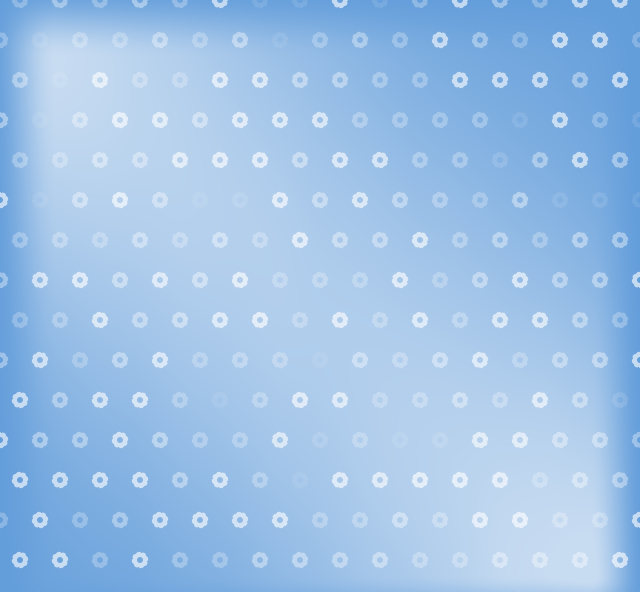
Write a Shadertoy shader that draws this pattern.

```glsl
// Staggered rows of small scalloped ring flowers in translucent white,
// each with its own opacity, over a soft blue field: a pale diagonal
// glow brightening toward two corners, with borders fading to deep blue.

#define COLUMNS 16.0
#define FLOWER_RADIUS 0.208
#define HOLE_RADIUS 0.074
#define PETALS 8.0
#define SCALLOP_DEPTH 0.13
#define GLOW_WIDTH 0.43
#define STREAK_AMOUNT 0.03
#define DEEP_BLUE vec3(0.385, 0.615, 0.855)
#define PALE_BLUE vec3(0.78, 0.86, 0.945)

float hash(vec2 p) {
    return fract(sin(dot(p, vec2(127.1, 311.7))) * 43758.5453);
}

float valueNoise(vec2 p) {
    vec2 i = floor(p), f = fract(p);
    f = f * f * (3.0 - 2.0 * f);
    return mix(mix(hash(i), hash(i + vec2(1, 0)), f.x),
               mix(hash(i + vec2(0, 1)), hash(i + vec2(1, 1)), f.x), f.y);
}

// Field colour; p spans 0..1 with y measured down from the top
vec3 background(vec2 p) {
    float across = (p.x - p.y + 0.05) / GLOW_WIDTH;
    float along = p.x + p.y - 1.0;
    float light = exp(-0.5 * across * across) * (0.78 + 0.36 * along * along);
    light += STREAK_AMOUNT * (valueNoise(p * vec2(14.0, 3.0)) - 0.5);

    // Each border fades over its own distance
    light *= smoothstep(-0.02, 0.09, p.x) * smoothstep(-0.01, 0.08, 1.0 - p.x);
    light *= smoothstep(-0.03, 0.10, p.y) * smoothstep(-0.06, 0.03, 1.0 - p.y);
    return mix(DEEP_BLUE, PALE_BLUE, clamp(light, 0.0, 1.0));
}

// Approximate signed distance to a scalloped disc with a round hole
float flowerDistance(vec2 p) {
    float r = length(p);
    float angle = atan(p.y, p.x + 1e-6) + 0.2;
    float lobe = abs(cos(0.5 * PETALS * angle));
    float rim = FLOWER_RADIUS * (1.0 - SCALLOP_DEPTH * (1.0 - lobe));
    return max(r - rim, HOLE_RADIUS - r);
}

// One of four opacity levels, with slight variation inside each
float flowerOpacity(vec2 id) {
    float h = hash(id + 3.0);
    float level = h < 0.12 ? 0.10 : h < 0.42 ? 0.25 : h < 0.70 ? 0.37 : 0.61;
    return level + 0.05 * (hash(id + 41.0) - 0.5);
}

void mainImage(out vec4 fragColor, in vec2 fragCoord) {
    vec2 fromTop = vec2(fragCoord.x, iResolution.y - fragCoord.y);
    vec3 color = background(fromTop / iResolution.xy);

    // Square lattice with even rows shifted by half a step
    vec2 grid = fromTop * COLUMNS / iResolution.x;
    float row = floor(grid.y + 0.5);
    float shift = 0.5 * (1.0 - mod(row, 2.0));
    float column = floor(grid.x - shift + 0.5);
    vec2 local = grid - vec2(column + shift, row);

    float pixel = COLUMNS / iResolution.x;
    float cover = 1.0 - smoothstep(-0.6 * pixel, 0.6 * pixel, flowerDistance(local));
    color = mix(color, vec3(1.0), cover * flowerOpacity(vec2(column, row)));

    fragColor = vec4(color, 1.0);
}
```
